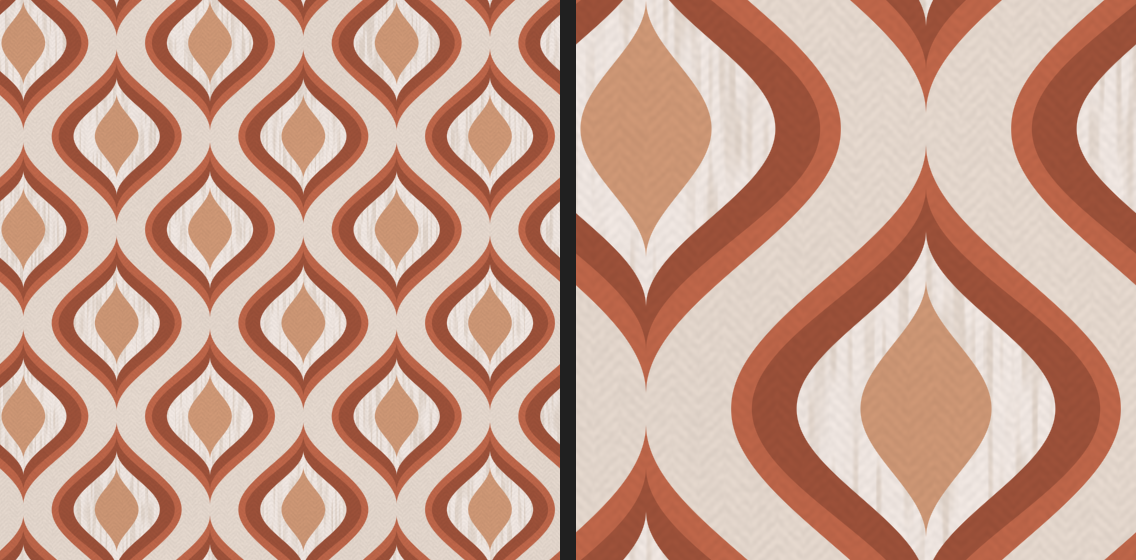
Left: the whole. Right: its middle third, enlarged.
Reproduce this pattern procedurally as a WebGL 2 fragment shader.

```glsl
#version 300 es
precision highp float;
// Retro half-drop ogee wallpaper: nested terracotta drops on woven cream.

#define REPEATS 3.0                     // whole repeats across and down
#define MOTIF_CENTER vec2(0.625, 0.270) // first drop, in repeat units
#define OUTER_SIZE vec2(0.348, 0.473)   // half width, half height of each layer
#define RING_SIZE vec2(0.311, 0.396)
#define INNER_SIZE vec2(0.231, 0.318)
#define CORE_SIZE vec2(0.117, 0.231)
#define WEAVE_COUNT 128.0               // woven threads over the canvas
#define WEAVE_DEPTH 0.012
#define GRAIN_DEPTH 0.030
#define STREAK_CELLS vec2(300.0, 24.0)  // brushed grain inside the drops

uniform vec2 u_resolution;
out vec4 fragColor;

const float PI = 3.14159265;
const vec3 CREAM = vec3(0.88, 0.83, 0.79);
const vec3 PALE = vec3(0.925, 0.89, 0.87);
const vec3 TERRACOTTA = vec3(0.73, 0.39, 0.28);
const vec3 BROWN = vec3(0.60, 0.31, 0.22);
const vec3 TAN = vec3(0.79, 0.58, 0.45);

float hash(vec2 p) {
    uvec2 q = uvec2(p) * uvec2(1597u, 3812u) + uvec2(71u, 193u);
    uint n = (q.x ^ (q.y << 7)) * 747796u + 28913u;
    n = (n ^ (n >> 13)) * 277803u;
    n = (n ^ (n >> 15)) * 668265u;
    return float((n ^ (n >> 16)) & 65535u) / 65535.0;
}

// Value noise that wraps over the unit square
float wrapNoise(vec2 uv, vec2 cells) {
    vec2 p = uv * cells;
    vec2 i = floor(p);
    vec2 f = fract(p);
    f = f * f * (3.0 - 2.0 * f);
    vec2 a = mod(i, cells);
    vec2 b = mod(i + 1.0, cells);
    return mix(mix(hash(a), hash(vec2(b.x, a.y)), f.x),
               mix(hash(vec2(a.x, b.y)), hash(b), f.x), f.y);
}

// Coverage of a cosine-sided drop; the box filter keeps thin tips crisp
float drop(vec2 p, vec2 size, float pixel) {
    float t = min(abs(p.y) / size.y, 1.0) * PI;
    float halfWidth = size.x * (0.5 + 0.5 * cos(t));
    float slope = size.x * 0.5 * PI / size.y * sin(t);
    float blur = pixel * sqrt(1.0 + slope * slope);
    float right = min(halfWidth, p.x + 0.5 * blur);
    float left = max(-halfWidth, p.x - 0.5 * blur);
    return clamp((right - left) / blur, 0.0, 1.0);
}

void main() {
    vec2 uv = gl_FragCoord.xy / u_resolution;
    float pixel = 1.2 * REPEATS / min(u_resolution.x, u_resolution.y);

    // Fabric: herringbone threads, fine grain and faint broad blotches
    float zigzag = abs(fract(uv.x * WEAVE_COUNT * 0.25) - 0.5) * 4.0;
    float weave = sin(2.0 * PI * (uv.y * WEAVE_COUNT + zigzag));
    float grain = wrapNoise(uv, vec2(384.0)) - 0.5;
    float blotch = wrapNoise(uv, vec2(7.0)) - 0.5;

    // Brushed vertical streaks for the pale inner drop
    float streak = wrapNoise(uv, STREAK_CELLS);
    streak = smoothstep(0.35, 0.95, streak);
    vec3 brushed = mix(PALE, CREAM * 0.98, streak);

    // Two interleaved lattices make the half-drop layout
    vec3 color = CREAM;
    for (int k = 0; k < 2; k++) {
        vec2 cell = uv * REPEATS - MOTIF_CENTER + 0.5 + 0.5 * float(k);
        vec2 p = fract(cell) - 0.5;
        vec2 id = mod(floor(cell), REPEATS) + REPEATS * float(k);
        float tone = 1.0 + 0.015 * (hash(id) - 0.5);
        color = mix(color, TERRACOTTA * tone, drop(p, OUTER_SIZE, pixel));
        color = mix(color, BROWN * tone, drop(p, RING_SIZE, pixel));
        color = mix(color, brushed, drop(p, INNER_SIZE, pixel));
        color = mix(color, TAN * tone, drop(p, CORE_SIZE, pixel));
    }

    color *= 1.0 + WEAVE_DEPTH * weave + GRAIN_DEPTH * grain + 0.015 * blotch;
    fragColor = vec4(clamp(color, 0.0, 1.0), 1.0);
}
```
